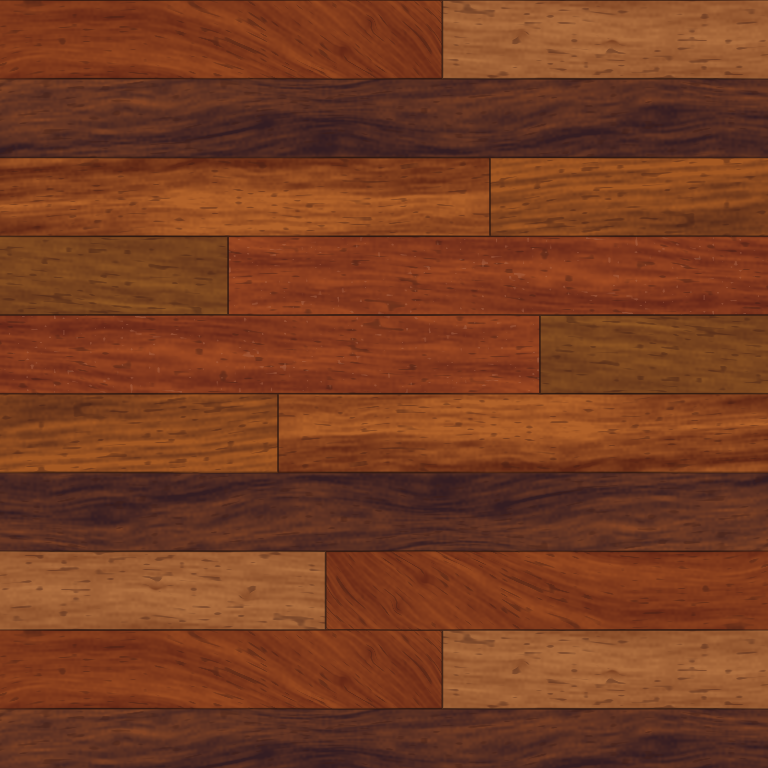
Reproduce this texture procedurally as a WebGL 1 fragment shader.

```glsl
precision highp float;
// Plank floor in warm red, honey and dark wood. Eight rows form one period: four
// rows of boards, then the same four turned half a circle. Grain is stretched
// noise laid along a bent coordinate, tinted between two tones for each board.
uniform vec2 u_resolution;

const float ROW_HEIGHT = 0.10254;   // 9.75 rows on the canvas
const float SEAM_HALF_WIDTH = 0.0008;
const vec3 SEAM_COLOR = vec3(0.15, 0.08, 0.06);
const vec3 PORE_COLOR = vec3(0.24, 0.11, 0.08);
const vec3 GLINT_COLOR = vec3(0.72, 0.46, 0.34);
const float KNOT_RADIUS = 0.008;
const float BASE_TONE = 0.55;
const vec2 BROAD_GRAIN = vec2(2.6, 36.0);
const vec2 MEDIUM_GRAIN = vec2(7.0, 105.0);
const vec2 FINE_GRAIN = vec2(38.0, 250.0);
const vec2 PORE_SCALE = vec2(65.0, 270.0);
const float RIBS = 75.0;

struct Board {
  float id;
  vec3 deep;      // dark end of the grain
  vec3 light;     // bright end of the grain
  float slope;    // tilt of the grain
  float bend;     // curvature of the grain
  float wave;     // strength of the wandering
  float rib;      // strength of the parallel stripes
};

float hash(vec2 p) {
  vec3 q = fract(p.xyx * 0.1031);
  q += dot(q, q.yzx + 33.33);
  return fract((q.x + q.y) * q.z);
}

float noise(vec2 p) {
  vec2 i = floor(p), f = fract(p);
  f = f * f * (3.0 - 2.0 * f);
  return mix(mix(hash(i), hash(i + vec2(1, 0)), f.x),
             mix(hash(i + vec2(0, 1)), hash(i + vec2(1, 1)), f.x), f.y);
}

float jointOf(float row) {
  if (row < 0.5) return 0.576;
  if (row < 1.5) return 2.0;        // one board fills this row
  return row < 2.5 ? 0.638 : 0.297;
}

Board boardAt(float row, bool left) {
  if (row < 0.5) {
    if (left) return Board(1.0, vec3(0.42, 0.17, 0.09), vec3(0.57, 0.27, 0.12), 0.0, 1.3, 0.035, 0.04);
    return Board(2.0, vec3(0.50, 0.27, 0.14), vec3(0.66, 0.41, 0.23), 0.02, 0.0, 0.018, 0.03);
  }
  if (row < 1.5)
    return Board(3.0, vec3(0.24, 0.13, 0.13), vec3(0.48, 0.25, 0.14), -0.10, 0.06, 0.030, 0.06);
  if (row < 2.5) {
    if (left) return Board(4.0, vec3(0.41, 0.18, 0.09), vec3(0.65, 0.35, 0.15), -0.05, 0.08, 0.026, 0.08);
    return Board(5.0, vec3(0.36, 0.18, 0.10), vec3(0.60, 0.32, 0.13), -0.08, 0.0, 0.016, 0.14);
  }
  if (left) return Board(6.0, vec3(0.37, 0.19, 0.10), vec3(0.53, 0.31, 0.13), 0.03, 0.0, 0.020, 0.02);
  return Board(7.0, vec3(0.43, 0.17, 0.10), vec3(0.61, 0.28, 0.13), 0.0, 0.04, 0.022, 0.05);
}

// Sum of round knots; only the swirled and the pale board carry them
float knots(vec2 p, float id) {
  if (id > 2.5) return 0.0;
  bool swirled = id < 1.5;
  vec2 first = swirled ? vec2(0.482, 0.029) : vec2(0.680, 0.045);
  vec2 gap = swirled ? vec2(-0.033, 0.036) : vec2(0.117, 0.013);
  float sum = 0.0;
  for (int i = 0; i < 2; i++) {
    vec2 d = (p - first - gap * float(i)) / KNOT_RADIUS;
    sum += exp(-dot(d, d) * (0.7 + 0.6 * noise(d * 1.5 + 9.0)));
  }
  return sum;
}

vec3 wood(vec2 p, Board b) {
  vec2 seed = vec2(17.3, 41.7) * b.id;
  float knot = knots(p, b.id);

  // Coordinate across the grain
  float warp = noise(p * vec2(5.0, 13.0) + seed) - 0.5;
  warp += 0.4 * (noise(p * vec2(14.0, 30.0) + seed) - 0.5);
  float across = p.y - b.slope * p.x - b.bend * (p.x - 0.12) * (p.x - 0.12);
  across += b.wave * warp + 0.008 * knot;
  vec2 g = vec2(p.x, across);

  // Tone from broad bands down to fibres
  float tone = BASE_TONE - 0.55 * knot;
  tone += 0.45 * (noise(p * vec2(4.0, 9.0) + seed.yx) - 0.5);
  tone += 0.75 * (noise(g * BROAD_GRAIN + seed) - 0.5);
  tone += 0.55 * (noise(g * MEDIUM_GRAIN + seed) - 0.5);
  tone += 0.50 * (noise(g * FINE_GRAIN + seed) - 0.5);
  tone += 0.20 * (noise(p * 240.0 + seed) - 0.5);
  tone += b.rib * sin(6.2832 * RIBS * across);
  vec3 color = mix(b.deep, b.light, clamp(tone, -0.15, 1.15));

  // Dark pores, and pale flecks on the red board
  float pore = smoothstep(0.76, 0.95, noise(g * PORE_SCALE + seed.yx));
  color = mix(color, PORE_COLOR, 0.38 * pore);
  float glint = smoothstep(0.86, 0.98, noise(g * vec2(170.0, 230.0) + seed));
  return mix(color, GLINT_COLOR, 0.35 * glint * step(6.5, b.id));
}

float seam(float distance, float pixel) {
  float peak = min(1.0, 2.0 * SEAM_HALF_WIDTH / pixel);
  return peak * clamp((SEAM_HALF_WIDTH - distance) / pixel + 0.5 + 0.25 * peak, 0.0, 1.0);
}

void main() {
  vec2 uv = gl_FragCoord.xy / u_resolution;
  float depth = (1.0 - uv.y) / ROW_HEIGHT;
  float row = mod(floor(depth), 8.0);
  vec2 p = vec2(uv.x, fract(depth));
  if (row > 3.5) {                  // second half of the period is turned round
    row = 7.0 - row;
    p = 1.0 - p;
  }
  p.y *= ROW_HEIGHT;

  float joint = jointOf(row);
  vec3 color = wood(p, boardAt(row, p.x < joint));

  // Uneven seams between rows and at the board ends
  vec2 pixel = 1.0 / u_resolution;
  float rowSeam = seam(min(p.y, ROW_HEIGHT - p.y), pixel.y);
  rowSeam *= 0.35 + 0.55 * noise(vec2(p.x * 11.0, row * 5.0));
  float endSeam = 0.75 * seam(abs(p.x - joint), pixel.x);
  gl_FragColor = vec4(mix(color, SEAM_COLOR, max(rowSeam, endSeam)), 1.0);
}
```
